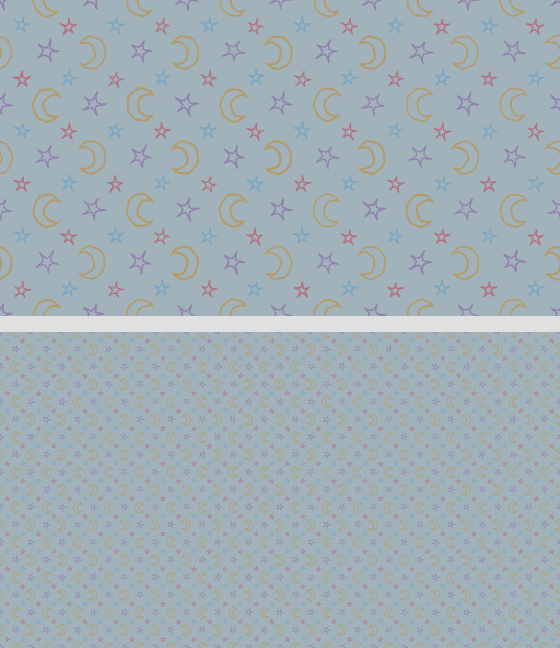
Top: one tile. Bottom: repeated 3 by 3.
A Shadertoy shader for this pattern:

```glsl
#define REPEATS vec2(6.0, 3.0)
#define CELL vec2(128.0, 144.0)
#define GROUND vec3(0.63, 0.70, 0.73)
#define GOLD vec3(0.70, 0.61, 0.42)
#define VIOLET vec3(0.57, 0.50, 0.68)
#define BLUE vec3(0.47, 0.65, 0.76)
#define RED vec3(0.70, 0.44, 0.50)
#define MOON_STROKE 1.35
#define STAR_STROKE 0.95
#define WOBBLE 0.5
#define JITTER 1.6

const float TAU = 6.2831853;

float hash(vec2 p) {
    vec3 q = fract(vec3(p.xyx) * 0.1031);
    q += dot(q, q.yzx + 33.33);
    return fract((q.x + q.y) * q.z);
}

float segment(vec2 p, vec2 a, vec2 b) {
    vec2 ab = b - a;
    return length(p - a - ab * clamp(dot(p - a, ab) / dot(ab, ab), 0.0, 1.0));
}

// Distance to the outline of a crescent bulging to the right
float crescentLine(vec2 p) {
    float outer = length((p - vec2(-2.5, 0.0)) * vec2(1.14, 1.0)) - 22.0;
    float bite = 15.0 - length(p - vec2(-12.5, -1.0));
    vec2 d = vec2(outer, bite);
    return abs(length(max(d, 0.0)) + min(max(outer, bite), 0.0));
}

// Distance to the outline of a five-armed star with uneven, pinched arms
float starLine(vec2 p, float radius, float turn, float seed) {
    float sector = TAU / 5.0;
    float angle = atan(p.y, p.x) - turn;
    float arm = floor(angle / sector + 0.5);
    angle = abs(angle - arm * sector);
    vec2 q = length(p) * vec2(cos(angle), sin(angle));
    float reach = radius * mix(0.88, 1.1, hash(vec2(mod(arm, 5.0), seed)));
    vec2 valley = 0.33 * radius * vec2(cos(0.5 * sector), sin(0.5 * sector));
    vec2 pinch = radius * vec2(0.52, 0.065);
    return min(segment(q, valley, pinch), segment(q, pinch, vec2(reach, 0.0)));
}

// Offset from the nearest copy of a motif; seed is unique to that copy
vec2 nearestCopy(vec2 p, vec2 anchor, float kind, out float seed) {
    vec2 q = p - anchor;
    vec2 id = floor(q / CELL + 0.5);
    vec2 wrapped = mod(id, REPEATS);
    seed = 1.0 + wrapped.x + REPEATS.x * wrapped.y + 31.0 * kind;
    vec2 shift = vec2(hash(vec2(seed, 3.0)), hash(vec2(seed, 7.0))) - 0.5;
    q -= id * CELL + JITTER * shift;
    // Hand-drawn unevenness
    return q + WOBBLE * sin(q.yx * vec2(0.31, 0.37) + TAU * hash(vec2(seed, 11.0)))
             + 0.3 * WOBBLE * sin(q.yx * 1.3 + seed);
}

void mainImage(out vec4 fragColor, in vec2 fragCoord) {
    vec2 p = fragCoord / iResolution.xy * REPEATS * CELL;
    float pixel = REPEATS.y * CELL.y / iResolution.y;
    vec3 color = GROUND;

    // Two half-dropped sets per cell; the second mirrors the crescent
    for (int half_ = 0; half_ < 2; half_++) {
        float drop = float(half_);
        vec2 base = drop * 0.5 * CELL;
        for (int motif = 0; motif < 4; motif++) {
            vec2 anchor = motif == 0 ? vec2(127.0, 72.5)
                        : motif == 1 ? vec2(64.0, 74.0)
                        : motif == 2 ? vec2(30.5, 109.0) : vec2(94.0, 107.5);
            vec3 ink = motif == 0 ? GOLD : motif == 1 ? VIOLET : motif == 2 ? BLUE : RED;
            float seed;
            vec2 q = nearestCopy(p, base + anchor, float(motif) + 4.0 * drop, seed);
            float vary = hash(vec2(seed, 17.0));
            float d;
            if (motif == 0) {
                q.x *= 1.0 - 2.0 * drop;
                d = crescentLine(q) - MOON_STROKE * mix(0.85, 1.2, vary);
            } else {
                float radius = motif == 1 ? 15.8 : 11.2;
                float turn = (motif == 1 ? 1.15 : 1.45) + 0.3 * (vary - 0.5);
                d = starLine(q, radius, turn, seed) - STAR_STROKE * mix(0.9, 1.15, vary);
            }
            color = mix(color, ink, clamp(0.5 - d / pixel, 0.0, 1.0));
        }
    }
    fragColor = vec4(color, 1.0);
}
```
